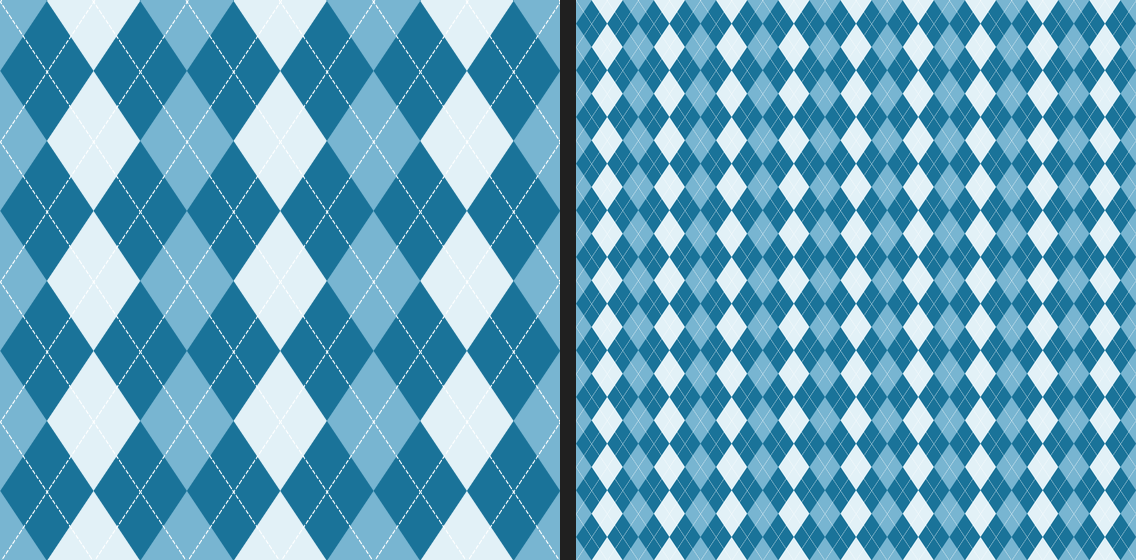
Left, the tile; right, the same tile 3 across and 3 down.
Write a three.js fragment shader that draws this pattern.

```glsl
// Argyle: blue diamonds in a staggered grid, crossed by dashed white stitching.
varying vec2 vUv;

const vec2 REPEATS = vec2(6.0, 4.0);          // diamonds across and up
const vec2 DIAMOND_SHIFT = vec2(-0.0004, 0.0016);
const vec2 STITCH_SHIFT = vec2(-0.0008, 0.0036);
const float DASHES = 14.0;                    // dashes between two crossings
const float DASH_FILL = 0.76;                 // drawn part of each dash period
const float STITCH_WIDTH = 0.0020;

const vec3 DEEP_BLUE = vec3(0.10, 0.45, 0.60);
const vec3 MID_BLUE = vec3(0.47, 0.71, 0.82);
const vec3 PALE_BLUE = vec3(0.885, 0.945, 0.97);
const vec3 THREAD = vec3(1.0);

// Triangle wave of period 2: +0.5 at even numbers, -0.5 at odd ones.
float triangleWave(float x) {
  return 0.5 - abs(mod(x + 1.0, 2.0) - 1.0);
}

// Square wave from -1 to 1 with edges softened over the given width.
float softSquare(float x, float blur) {
  return clamp(2.0 * triangleWave(x) / blur, -1.0, 1.0);
}

// Distance to the nearest whole number.
float toWhole(float x) {
  return abs(fract(x + 0.5) - 0.5);
}

// Coverage of a shape from its signed distance.
float coverage(float signedDistance, float pixel) {
  return clamp(0.5 - signedDistance / pixel, 0.0, 1.0);
}

// Grid coordinates along the two diagonal directions.
vec2 diagonals(vec2 uv) {
  vec2 p = uv * REPEATS;
  return vec2(p.x + p.y, p.x - p.y);
}

vec3 diamonds(vec2 uv, float pixel) {
  vec2 d = diagonals(uv);
  float blur = pixel * length(REPEATS);
  float checker = softSquare(d.x, blur) * softSquare(d.y, blur);
  float column = softSquare(uv.x * REPEATS.x, pixel * REPEATS.x);
  vec3 light = mix(PALE_BLUE, MID_BLUE, 0.5 + 0.5 * column);
  return mix(DEEP_BLUE, light, 0.5 + 0.5 * checker);
}

// One family of dashed lines: "across" is whole on a line, "along" runs down it.
float stitches(float across, float along, float pixel) {
  float side = toWhole(across) / length(REPEATS) - 0.5 * STITCH_WIDTH;
  float period = 0.5 * length(1.0 / REPEATS) / DASHES;
  float end = (toWhole(along * DASHES) - 0.5 * DASH_FILL) * period;
  return coverage(side, pixel) * coverage(end, pixel);
}

void main() {
  float pixel = fwidth(vUv.x);
  vec3 color = diamonds(vUv + DIAMOND_SHIFT, pixel);

  // Stitching in both directions
  vec2 d = diagonals(vUv + STITCH_SHIFT);
  float thread = max(stitches(d.x, d.y, pixel), stitches(d.y, d.x, pixel));
  gl_FragColor = vec4(mix(color, THREAD, thread), 1.0);
}
```
